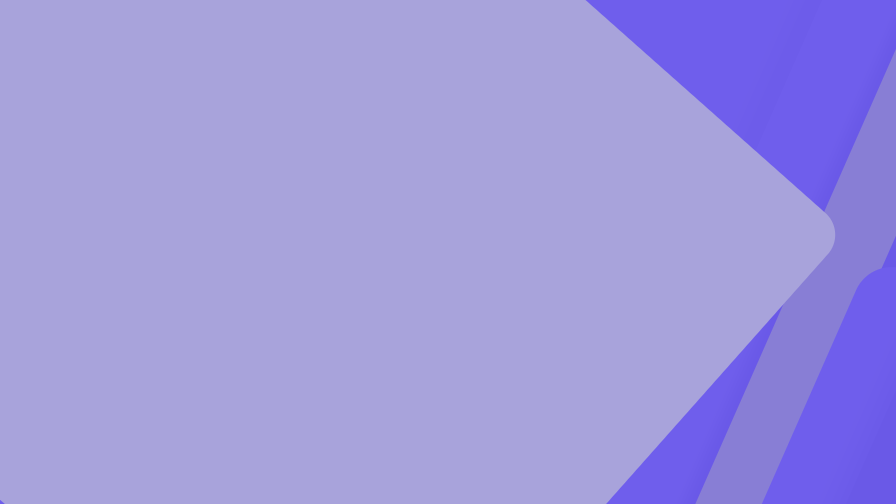
A Shadertoy shader for this background:

```glsl
// Pale lilac rounded panel over violet with slanted mauve and violet bars.

// Colours
const vec3 LILAC = vec3(0.660, 0.640, 0.860);
const vec3 VIOLET = vec3(0.437, 0.370, 0.925);
const vec3 DEEP_VIOLET = vec3(0.405, 0.340, 0.900);
const vec3 MAUVE = vec3(0.534, 0.495, 0.835);

// Panel: tip of the unrounded corner, edge direction, size (canvas heights)
const vec2 PANEL_TIP = vec2(1.681, 0.539);
const vec2 PANEL_DIR = vec2(0.748, -0.664);
const float PANEL_WIDTH = 1.513;
const float PANEL_RADIUS = 0.058;

// Slanted bars: direction, and offsets measured along the bottom edge
const vec2 BAR_DIR = vec2(0.4035, 0.9150);
const float BAND_LEFT = 1.3796;
const float BAND_RIGHT = 1.5430;
const float UPPER_FOLD = 1.190;
const float LOWER_FOLD = 1.618;
const vec2 CAP_CENTRE = vec2(1.7685, 0.3935);
const float CAP_RADIUS = 0.0764;

// Antialiased coverage of a signed distance
float cover(float dist) {
    return clamp(0.5 - dist * iResolution.y, 0.0, 1.0);
}

// Long strip with a rounded corner at its tip
float panelDistance(vec2 p) {
    vec2 fromTip = p - PANEL_TIP;
    vec2 q = vec2(dot(fromTip, PANEL_DIR), dot(fromTip, vec2(-PANEL_DIR.y, PANEL_DIR.x)));
    q.y = abs(q.y + 0.5 * PANEL_WIDTH) - 0.5 * PANEL_WIDTH;
    q += PANEL_RADIUS;
    return length(max(q, 0.0)) + min(max(q.x, q.y), 0.0) - PANEL_RADIUS;
}

// Endless bar with a round upper end
float cappedBarDistance(vec2 p) {
    vec2 q = p - CAP_CENTRE;
    float across = dot(q, vec2(BAR_DIR.y, -BAR_DIR.x));
    float along = max(dot(q, BAR_DIR), 0.0);
    return length(vec2(across, along)) - CAP_RADIUS;
}

void mainImage(out vec4 fragColor, in vec2 fragCoord) {
    vec2 p = fragCoord / iResolution.y;
    float slant = p.x - p.y * BAR_DIR.x / BAR_DIR.y;

    // Violet ground with faint folds along the slant
    float fold = smoothstep(UPPER_FOLD - 0.09, UPPER_FOLD, slant)
               * cover((slant - UPPER_FOLD) * BAR_DIR.y);
    float bandShade = smoothstep(BAND_LEFT - 0.05, BAND_LEFT, slant);
    vec3 color = mix(VIOLET, DEEP_VIOLET, max(0.35 * fold, 0.7 * bandShade));

    // Mauve band
    float band = max(BAND_LEFT - slant, slant - BAND_RIGHT) * BAR_DIR.y;
    color = mix(color, MAUVE, cover(band));

    // Round-ended violet bar, deeper towards the right
    float barShade = smoothstep(LOWER_FOLD - 0.02, LOWER_FOLD + 0.12, slant);
    vec3 barColor = mix(VIOLET, DEEP_VIOLET, 0.8 * barShade);
    color = mix(color, barColor, cover(cappedBarDistance(p)));

    // Lilac panel
    color = mix(color, LILAC, cover(panelDistance(p)));

    fragColor = vec4(color, 1.0);
}
```
